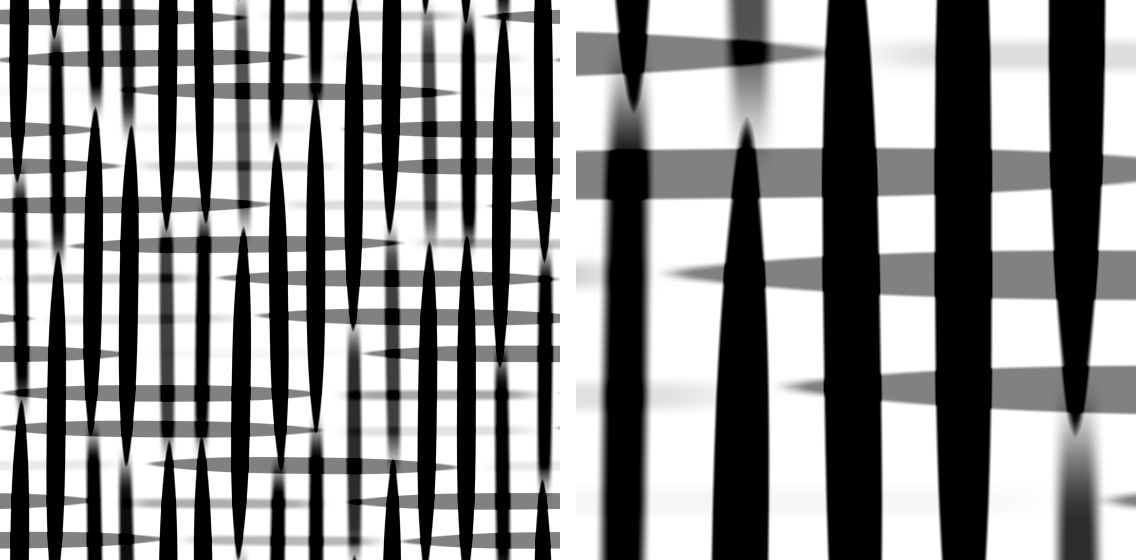
Left: the whole. Right: its middle third, enlarged.
A Shadertoy shader for this pattern:

```glsl
// Seamless woven lattice of tapered black upright and grey level brush strokes.

const float LANES = 15.0;          // strokes per direction
const float DRIFT_CYCLES = 3.0;    // whole turns of the stagger across the tile
const float EDGE = 0.0013;         // edge softness of the crisp strokes

const vec3 PAPER = vec3(1.0);
const float BLACK_INK = 1.0;
const float GREY_INK = 0.495;

// Sine-free hash of a lane number and a seed, 0 to 1
float hash(float lane, float seed) {
    vec3 p = fract(vec3(lane, seed, lane) * 0.1031 + seed * 0.0173);
    p += dot(p, p.yzx + 33.33);
    return fract((p.x + p.y) * p.z);
}

// Signed distance on a wrapped axis, -0.5 to 0.5
float wrapDelta(float a, float b) {
    return fract(a - b + 0.5) - 0.5;
}

// Crisp stroke with pointed ends; t runs from -1 to 1 along it
float crispStroke(float t, float offset, float halfWidth, float edge) {
    float a = min(abs(t), 1.0);
    float taper = halfWidth * (1.0 - a * a * a);
    float blur = edge + 0.004 * pow(a, 8.0);
    float ends = 1.0 - smoothstep(0.91, 1.0, a);
    return smoothstep(-blur, blur, taper - abs(offset)) * ends;
}

// Blurred stroke that keeps its width and fades at the ends
float softStroke(float t, float offset, float halfWidth) {
    float a = min(abs(t), 1.0);
    float blur = 0.0045 + 0.003 * a * a;
    float width = halfWidth * (1.0 - 0.25 * a * a);
    float ends = 1.0 - smoothstep(0.6, 1.0, a);
    return smoothstep(-blur, blur, width - abs(offset)) * ends;
}

// Ink of all lanes of one direction. p.x runs along the strokes, p.y across.
// spans: crisp and soft lengths; widths: crisp and soft half widths;
// softInk: lowest and highest ink of the soft strokes.
float strokeLanes(vec2 p, float seed, float drift, float ink, vec2 spans,
                  vec2 widths, vec2 softInk, float lean, float edge) {
    float total = 0.0;
    float nearest = floor(p.y * LANES);
    for (float i = -1.0; i <= 1.0; i++) {
        float lane = mod(nearest + i, LANES);
        float center = (nearest + i + 0.5) / LANES
                     + 0.010 * (hash(lane, seed) - 0.5);

        // staggered middle of the crisp stroke; the soft one fills the gap
        float middle = drift * lane / LANES + 0.28 * (hash(lane, seed + 1.0) - 0.5);
        float along = wrapDelta(p.x, middle);
        float gapAlong = wrapDelta(p.x, middle + 0.5);

        float slope = lean * (hash(lane, seed + 2.0) - 0.5);
        float crispLength = spans.x + 0.07 * (hash(lane, seed + 3.0) - 0.5);
        float crisp = ink * crispStroke(2.0 * along / crispLength,
            p.y - center - slope * along, widths.x, edge);

        float gapShift = 0.008 * (hash(lane, seed + 4.0) - 0.5);
        float strength = mix(softInk.x, softInk.y, hash(lane, seed + 5.0));
        float soft = strength * softStroke(2.0 * gapAlong / spans.y,
            p.y - center - gapShift + slope * gapAlong, widths.y);

        total = max(total, max(crisp, soft));
    }
    return min(total, 1.0);
}

void mainImage(out vec4 fragColor, in vec2 fragCoord) {
    vec2 uv = fragCoord / iResolution.xy;
    float edge = max(EDGE, 0.7 / min(iResolution.x, iResolution.y));

    float upright = strokeLanes(uv.yx, 11.0, DRIFT_CYCLES, BLACK_INK,
        vec2(0.65, 0.48), vec2(0.0168, 0.0125), vec2(0.68, 1.2), 0.034, edge);
    float level = strokeLanes(uv, 47.0, -DRIFT_CYCLES, GREY_INK,
        vec2(0.61, 0.40), vec2(0.0147, 0.0085), vec2(0.02, 0.36), 0.024, edge);

    // inks add up, so crossings turn darker
    vec3 color = max(PAPER - upright - level, 0.0);
    fragColor = vec4(color, 1.0);
}
```
